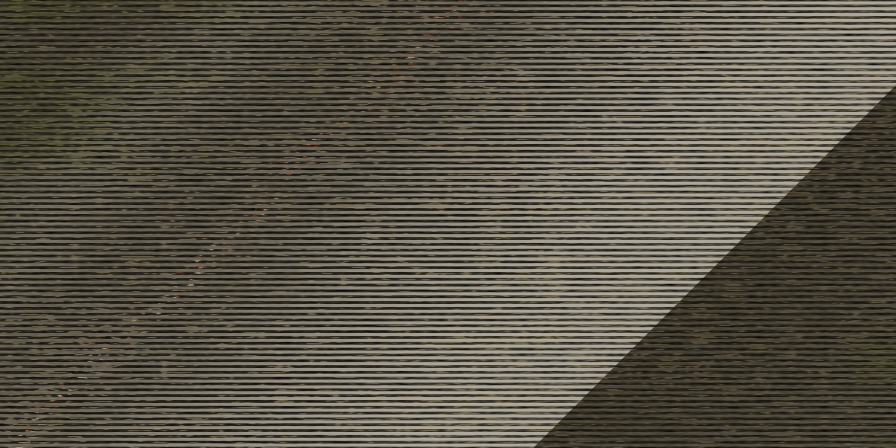
Give the GLSL for this texture, as a WebGL 2 fragment shader.

```glsl
#version 300 es
precision highp float;
// Fine horizontal pale slats over a dark, mossy ground, shaded by a diagonal ramp
// that brightens to a sharp edge and then falls back to dark. Stretched gradient
// noise roughens the gaps and scatters olive, ochre and rust flecks.
uniform vec2 u_resolution;
out vec4 fragColor;

vec2 hashGradient(vec2 cell) {
  vec3 q = fract(cell.xyx * vec3(0.1031, 0.1030, 0.0973));
  q += dot(q, q.yzx + 33.33);
  float angle = 6.2832 * fract((q.x + q.y) * q.z);
  return vec2(cos(angle), sin(angle));
}

float gradientNoise(vec2 p) {
  vec2 i = floor(p), f = fract(p);
  vec2 u = f * f * f * (f * (f * 6.0 - 15.0) + 10.0);
  float a = dot(hashGradient(i), f);
  float b = dot(hashGradient(i + vec2(1, 0)), f - vec2(1, 0));
  float c = dot(hashGradient(i + vec2(0, 1)), f - vec2(0, 1));
  float d = dot(hashGradient(i + vec2(1, 1)), f - vec2(1, 1));
  return mix(mix(a, b, u.x), mix(c, d, u.x), u.y);
}

// Soft ridge of the given width around a diagonal position
float band(float x, float center, float width) {
  float t = (x - center) / width;
  return exp(-t * t);
}

void main() {
  vec2 p = gl_FragCoord.xy / u_resolution.y;
  float pixel = 1.0 / u_resolution.y;
  float diagonal = p.x - p.y;

  // Diagonal light: a faint band, a long ramp, then a hard edge
  float s = diagonal + 0.08 * gradientNoise(p * vec2(2.0, 6.0));
  float light = 0.27 + 0.73 * smoothstep(-0.25, 0.95, s);
  light += 0.16 * band(s, -0.40, 0.14) - 0.07 * band(s, 0.16, 0.13);
  light -= 0.16 * smoothstep(-0.45, -0.80, s);
  float beyond = smoothstep(-0.7, 0.7, (diagonal - 1.19) / pixel);
  light = mix(light, 0.02 + 0.12 * smoothstep(1.2, 1.9, s), beyond);

  // Streaks drawn out along the slats
  float streak = gradientNoise(p * vec2(15.0, 240.0));
  float fine = gradientNoise(p * vec2(55.0, 256.0) + 37.3);
  float patches = gradientNoise(p * vec2(3.0, 7.0) + 11.0);

  // Ground seen in the gaps, mossy in patches far from the light
  float moss = smoothstep(-0.1, -0.8, s) + smoothstep(1.5, 2.0, s);
  moss *= clamp(0.5 + 1.2 * patches, 0.0, 1.0);
  vec3 ground = mix(vec3(0.15, 0.13, 0.09), vec3(0.17, 0.17, 0.08), moss);
  ground += vec3(0.13, 0.13, 0.11) * smoothstep(0.4, 1.15, s) * (1.0 - beyond);
  ground *= 1.0 + 0.8 * streak + 0.7 * fine;
  float fleck = smoothstep(0.2, 0.45, streak + 0.7 * fine + 0.3 * patches);
  vec3 fleckColor = mix(vec3(0.46, 0.41, 0.30), vec3(0.32, 0.32, 0.14), moss);
  ground = mix(ground, fleckColor, 0.7 * fleck * (1.0 - 0.4 * beyond));

  // Rust and pale specks along one thin diagonal seam
  float seam = band(diagonal + 0.06 * patches, 0.04, 0.035);
  float speck = smoothstep(0.10, 0.34, gradientNoise(p * vec2(55.0, 200.0) + 71.0));
  vec3 speckColor = mix(vec3(0.46, 0.25, 0.15), vec3(0.68, 0.63, 0.53),
                        smoothstep(-0.1, 0.2, fine - 0.35 * (p.y - 0.4)));
  ground = mix(ground, speckColor, 0.8 * seam * speck);

  // Straight, even slats, seventy-seven down the height
  float slat = p.y * 77.0;
  float offset = abs(fract(slat) - 0.5);
  float cover = clamp((0.26 - offset) / (77.0 * pixel) + 0.5, 0.0, 1.0);
  vec3 slatColor = mix(vec3(0.28, 0.26, 0.21), vec3(0.69, 0.67, 0.63), light);
  slatColor *= 1.0 + 0.2 * (streak + fine) * (1.0 - light);
  slatColor = mix(slatColor, vec3(0.25, 0.25, 0.15), 0.2 * moss);
  vec3 color = mix(ground, slatColor, cover * (0.97 - 0.12 * moss));

  fragColor = vec4(clamp(color, 0.0, 1.0), 1.0);
}
```
